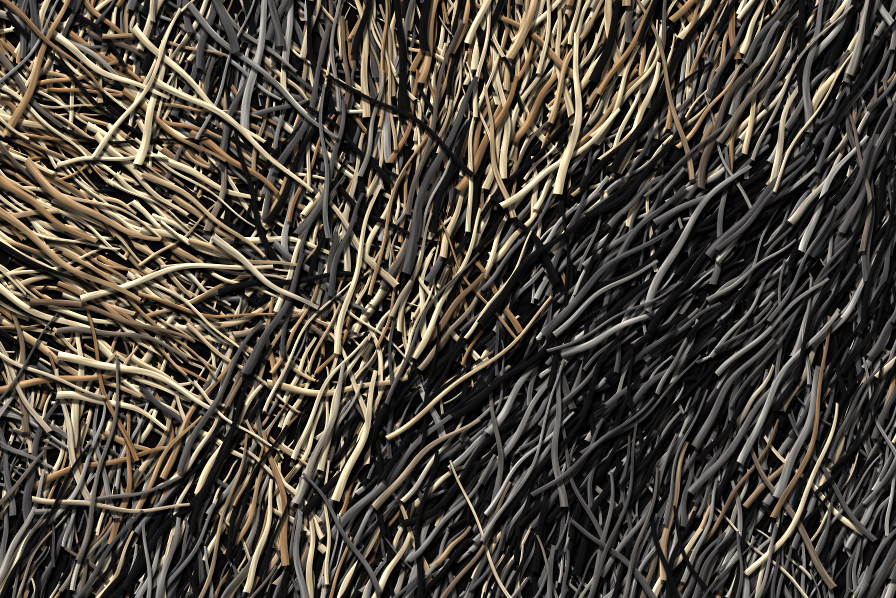
Reproduce this texture procedurally as a Shadertoy shader.

```glsl
// Burnt straw: many layers of bent stalks scattered on jittered grids.
// A flow field sets their direction, a scorch field turns cream straw to ash
// and char, and each stalk drops a hard shadow on the ones below it.

const int LAYERS = 28;
const vec2 LIGHT = vec2(-0.30, 0.95);
const vec3 SOIL = vec3(0.045, 0.038, 0.038);
const vec3 CHAR = vec3(0.085, 0.080, 0.085);
const vec3 ASH_DARK = vec3(0.33, 0.32, 0.32);
const vec3 ASH_PALE = vec3(0.76, 0.74, 0.71);
const vec3 STRAW_BROWN = vec3(0.66, 0.50, 0.34);
const vec3 STRAW_CREAM = vec3(1.02, 0.93, 0.76);

vec4 hash4(vec3 c) {
    vec4 q = fract(c.xyzx * vec4(0.1031, 0.1030, 0.0973, 0.1099));
    q += dot(q, q.wzxy + 33.33);
    return fract((q.xxyz + q.yzzw) * q.zywx);
}

float cornerSlope(vec2 cell, vec2 offset) {
    return dot(hash4(vec3(cell, 7.0)).xy * 2.0 - 1.0, offset);
}

// Gradient noise, roughly -0.7 to 0.7
float gradientNoise(vec2 p) {
    vec2 i = floor(p), f = p - i;
    vec2 s = f * f * f * (f * (f * 6.0 - 15.0) + 10.0);
    vec2 e = vec2(1.0, 0.0);
    float low = mix(cornerSlope(i, f), cornerSlope(i + e, f - e), s.x);
    float high = mix(cornerSlope(i + e.yx, f - e.yx), cornerSlope(i + 1.0, f - 1.0), s.x);
    return mix(low, high, s.y);
}

// Soft elliptical region, 1 at its centre
float region(vec2 p, vec2 centre, float angle, vec2 radius) {
    float c = cos(angle), s = sin(angle);
    vec2 q = mat2(c, -s, s, c) * (p - centre) / radius;
    return exp(-dot(q, q));
}

float leftSheaf(vec2 p) { return region(p, vec2(0.10, 0.63), -0.3, vec2(0.42, 0.34)); }
float charredBand(vec2 p) { return region(p, vec2(1.02, 0.42), 0.6, vec2(0.46, 0.18)); }

// Stalk direction: a falling sheaf at left, rising straw elsewhere
float flowAngle(vec2 p, float choice, float spread) {
    float rising = 1.12 - 0.55 * charredBand(p)
                 + 0.42 * region(p, vec2(0.66, 0.95), 0.0, vec2(0.20, 0.28))
                 - 0.25 * region(p, vec2(1.00, 0.75), 0.0, vec2(0.25, 0.20));
    float falling = -0.62 - 0.25 * (p.y - 0.6);
    float angle = choice < 1.35 * leftSheaf(p) - 0.1 ? falling : rising;
    float stray = 2.0 * spread - 1.0;
    return angle + 0.45 * gradientNoise(p * 5.0) + 0.25 * stray + 1.1 * pow(stray, 5.0);
}

// Share of unburnt straw at a place
float strawShare(vec2 p) {
    float diagonal = region(p, vec2(0.62, 0.42), 0.95, vec2(0.60, 0.19));
    float crown = region(p, vec2(0.90, 0.92), 0.3, vec2(0.40, 0.24));
    float share = max(leftSheaf(p) * 1.1, max(diagonal * 0.85, crown));
    return 0.14 + share - 0.55 * charredBand(p) + 0.35 * gradientNoise(p * 4.0 + 9.0);
}

vec3 stalkTint(vec2 p, vec4 rnd) {
    float share = strawShare(p);
    vec3 straw = mix(STRAW_BROWN, STRAW_CREAM, smoothstep(0.0, 0.75, rnd.y));
    vec3 ash = mix(ASH_DARK, ASH_PALE, rnd.y * rnd.y);
    vec3 tint = mix(ash, straw, smoothstep(-0.15, 0.15, share - rnd.x));
    float charShare = 0.27 - 0.16 * clamp(share, 0.0, 1.0) + 0.16 * charredBand(p);
    return rnd.z < charShare ? CHAR : tint;
}

// Position along and across a bent stalk
vec2 stalkCoords(vec2 q, vec2 axis, float len, float bend) {
    float along = dot(q, axis);
    float wave = 0.03 * len * sin(along / len * 5.0 + bend * 40.0);
    return vec2(along, dot(q, vec2(-axis.y, axis.x)) - bend * along * along / len - wave);
}

float stalkDistance(vec2 uv, float len, float halfWidth) {
    float taper = halfWidth * (1.0 - 0.35 * uv.x / len);
    return max(abs(uv.y) - taper, abs(uv.x) - len);
}

// Shadow first, then the rounded and streaked stalk itself
vec3 layStalk(vec3 below, vec2 q, float angle, float len, float halfWidth,
              float bend, vec3 tint, float pixel) {
    vec2 axis = vec2(cos(angle), sin(angle));
    vec2 drop = q + LIGHT * (0.0025 + 1.1 * halfWidth);
    float shade = stalkDistance(stalkCoords(drop, axis, len, bend), len, halfWidth);
    vec3 color = below * (1.0 - 0.66 * smoothstep(0.003, -0.001, shade));

    vec2 uv = stalkCoords(q, axis, len, bend);
    float cover = clamp(0.5 - stalkDistance(uv, len, halfWidth) / pixel, 0.0, 1.0);
    if (cover <= 0.0) return color;
    float side = clamp(uv.y / halfWidth, -1.0, 1.0) * dot(vec2(-axis.y, axis.x), LIGHT);
    float streak = gradientNoise(vec2(uv.x * 22.0 + bend * 90.0, uv.y / halfWidth * 1.3));
    float lit = (0.86 + 0.48 * side) * (1.0 + 0.55 * streak);
    return mix(color, tint * lit, cover);
}

void mainImage(out vec4 fragColor, in vec2 fragCoord) {
    float pixel = 1.0 / iResolution.y;
    vec2 p = fragCoord * pixel;
    vec3 color = SOIL * (1.0 + 1.2 * gradientNoise(p * 70.0));

    // Fine litter at the bottom, longer and thicker straw on top
    for (int layer = 0; layer < LAYERS; layer++) {
        float height = float(layer) / float(LAYERS - 1);
        float size = mix(0.085, 0.23, height * height);
        vec2 shift = hash4(vec3(float(layer), 3.0, 5.0)).xy;
        vec2 home = floor(p / size + shift);
        for (int k = 0; k < 9; k++) {
            vec2 cell = home + vec2(k % 3 - 1, k / 3 - 1);
            vec4 place = hash4(vec3(cell, float(layer) + 11.0));
            vec2 root = (cell + place.xy - shift) * size;
            if (length(p - root) > size) continue;
            vec4 shape = hash4(vec3(cell, float(layer) + 61.0));
            vec4 paint = hash4(vec3(cell, float(layer) + 121.0));
            float len = size * mix(0.45, 0.82, shape.x);
            float halfWidth = mix(0.0025, 0.0046, height) * mix(0.5, 1.35, shape.y);
            float angle = flowAngle(root, place.z, place.w);
            color = layStalk(color, p - root, angle, len, halfWidth,
                             0.36 * (shape.z - 0.5), stalkTint(root, paint), pixel);
        }
    }
    fragColor = vec4(clamp(color, 0.0, 1.0), 1.0);
}
```
